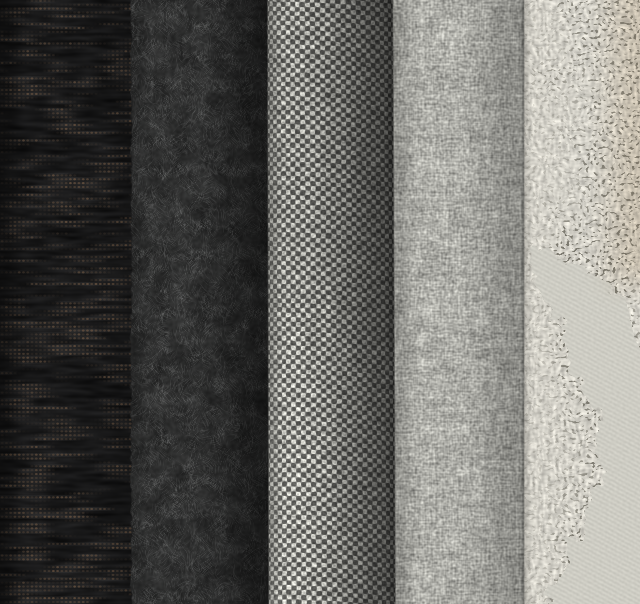
This texture is drawn by a WebGL 1 fragment shader. Its source:

```glsl
precision highp float;
uniform vec2 u_resolution;

// Seams between the rolls, in canvas widths
const float SEAM_A = 0.205;
const float SEAM_B = 0.418;
const float SEAM_C = 0.616;
const float SEAM_D = 0.819;
const float SEAM_TILT = 0.004;

const vec2 DOT_GRID = vec2(150.0, 165.0);
const float CHECK_COLUMNS = 28.0;
const float CHECK_ROWS = 136.0;
const float PI = 3.14159;

const vec3 BLACK_CLOTH = vec3(0.078, 0.078, 0.080);
const vec3 COPPER = vec3(0.34, 0.27, 0.21);
const vec3 CHARCOAL = vec3(0.99, 1.0, 0.995);
const vec3 GREY_TINT = vec3(1.0, 1.0, 0.965);
const vec3 IVORY = vec3(0.835, 0.825, 0.79);
const vec3 SATIN = vec3(0.805, 0.80, 0.765);
const vec3 SPECK = vec3(0.43, 0.42, 0.38);

float hash(vec2 p) {
  return fract(sin(dot(p, vec2(127.1, 311.7))) * 43758.5);
}

vec2 gradient(vec2 cell) {
  float a = 2.0 * PI * hash(cell);
  return vec2(cos(a), sin(a));
}

// Gradient noise, about -0.7 to 0.7
float noise(vec2 p) {
  vec2 i = floor(p), f = fract(p);
  vec2 w = f * f * f * (f * (f * 6.0 - 15.0) + 10.0);
  vec2 e = vec2(1.0, 0.0);
  float low = mix(dot(gradient(i), f), dot(gradient(i + e), f - e), w.x);
  float high = mix(dot(gradient(i + e.yx), f - e.yx), dot(gradient(i + 1.0), f - 1.0), w.x);
  return mix(low, high, w.y);
}

// Black cloth with rows of copper stitches
vec3 stitchedCloth(vec2 p) {
  float t = p.x / SEAM_A;
  float streak = noise(p * vec2(16.0, 125.0)) + 0.6 * noise(p * vec2(40.0, 170.0) + 9.0);
  float patches = noise(p * vec2(9.0, 13.0) + 4.0);
  vec2 g = p * DOT_GRID;
  vec2 cell = floor(g), f = fract(g) - 0.5;
  float dots = 1.0 - smoothstep(0.15, 0.5, length(f * vec2(1.0, 1.2)));
  float rows = smoothstep(-0.12, 0.4, noise(cell * vec2(0.09, 0.65)) + 0.4 * patches);
  float shade = 0.72 + 0.45 * smoothstep(0.0, 0.25, t) * (1.0 - 0.45 * smoothstep(0.7, 1.0, t));
  vec3 c = BLACK_CLOTH * (1.0 + 0.65 * streak + 0.25 * patches);
  c += 0.035 * rows;
  c = mix(c, COPPER, dots * rows * (0.25 + 0.6 * hash(cell)));
  return c * shade;
}

// Charcoal felt with bent, crossing hairs
vec3 feltCloth(vec2 p) {
  float t = (p.x - SEAM_A) / (SEAM_B - SEAM_A);
  float bend = noise(p * 22.0);
  float hairs = 0.0;
  for (int i = 0; i < 4; i++) {
    float k = float(i);
    float a = -0.9 + 0.6 * k;
    vec2 q = mat2(cos(a), sin(a), -sin(a), cos(a)) * p;
    q.x += 0.008 * bend + 0.003 * noise(p * 60.0 + k);
    float n = noise(q * vec2(210.0, 42.0) + 17.0 * k);
    float keep = smoothstep(-0.15, 0.35, noise(p * 45.0 + 31.0 * k));
    hairs += keep * (1.0 - smoothstep(0.0, 0.16, abs(n)));
  }
  float shade = mix(0.175, 0.215, smoothstep(0.0, 0.15, t));
  shade = mix(shade, 0.115, smoothstep(0.42, 1.0, t));
  float cloud = noise(p * 30.0) + 0.8 * noise(p * 150.0);
  return CHARCOAL * shade * (0.82 + 0.32 * hairs + 0.3 * cloud);
}

// Two-tone basket check wrapped round a cylinder
vec3 checkCloth(vec2 p, float left, float right) {
  float t = clamp((p.x - left) / (right - left), 0.0, 1.0);
  float u = mix(t, asin(2.0 * t - 1.0) / PI + 0.5, 0.35);
  vec2 g = vec2(u * CHECK_COLUMNS, p.y * CHECK_ROWS + 1.5 * t * t);
  g += 0.22 * vec2(noise(p * 70.0), noise(p * 70.0 + 8.0));
  float check = smoothstep(-0.35, 0.45, sin(PI * g.x) * sin(PI * g.y));
  float light = mix(0.58, 0.77, smoothstep(0.0, 0.13, t));
  light = mix(light, 0.34, smoothstep(0.22, 1.0, t));
  float dark = mix(0.33, 0.17, smoothstep(0.1, 1.0, t));
  float yarn = 1.0 + 0.3 * noise(p * 260.0) + 0.2 * noise(p * vec2(40.0, 90.0));
  float low = 1.0 + 0.1 * smoothstep(0.6, 0.2, p.y);
  float rim = 1.0 - 0.25 * smoothstep(0.92, 1.0, t);
  return GREY_TINT * mix(dark, light, check) * yarn * low * rim;
}

// Pale grey weave with slubbed threads
vec3 linenCloth(vec2 p, float left) {
  float t = (p.x - left) / (SEAM_D - left);
  float threads = noise(p * vec2(300.0, 60.0)) + noise(p * vec2(60.0, 290.0) + 5.0);
  float weave = noise(p * vec2(210.0, 240.0) + 3.0);
  float slubs = noise(p * vec2(22.0, 75.0)) + noise(p * vec2(90.0, 14.0) + 7.0);
  float shade = mix(0.56, 0.68, smoothstep(0.0, 0.2, t));
  shade = mix(shade, 0.55, smoothstep(0.45, 0.95, t));
  shade *= 1.0 - 0.3 * smoothstep(0.97, 1.0, t);
  return GREY_TINT * shade * (1.0 + 0.2 * threads + 0.28 * weave + 0.12 * slubs);
}

// Ivory crinkle cut by a ragged satin sweep
vec3 ivoryCloth(vec2 p, float aa) {
  float t = (p.x - SEAM_D) / (1.0 - SEAM_D);
  float ragged = 0.035 * noise(p * 24.0) + 0.018 * noise(p * 75.0);
  float upper = 0.574 - 0.6 * (p.x - SEAM_D) - 0.07 * smoothstep(0.97, 1.0, p.x);
  float border = 0.952 - 0.4 * abs(p.y - 0.232);
  float d = min(upper - p.y + 0.6 * ragged, p.x - border + ragged);
  float satin = smoothstep(-aa, aa, d);
  vec2 q = p + 0.006 * vec2(noise(p * 35.0), noise(p * 35.0 + 6.0));
  float crinkle = noise(q * vec2(190.0, 75.0)) + 0.8 * noise(q * vec2(130.0, 210.0));
  float above = smoothstep(0.46, 0.54, p.y);
  float density = 0.25 + 0.7 * exp(-abs(d) * 28.0) * smoothstep(0.1, 0.4, t);
  density += 0.5 * above * smoothstep(0.15, 0.6, t + 0.5 * noise(p * 14.0));
  float specks = smoothstep(0.12, 0.4, noise(q * vec2(165.0, 225.0) + 2.0));
  vec3 rough = mix(IVORY * (1.0 + 0.2 * crinkle), SPECK, min(0.85, specks * density));
  float twill = sin(2.0 * PI * (p.x * 75.0 + p.y * 140.0));
  vec3 c = mix(rough, SATIN * (1.0 + 0.025 * twill + 0.04 * noise(p * 220.0)), satin);
  c *= mix(vec3(1.0), vec3(0.95, 0.92, 0.88), above * smoothstep(0.5, 1.0, t));
  return c * (0.86 + 0.14 * smoothstep(0.0, 0.08, t));
}

void main() {
  vec2 p = gl_FragCoord.xy / u_resolution.x;
  float aa = 1.2 / u_resolution.x;
  float tilt = SEAM_TILT * (1.0 - gl_FragCoord.y / u_resolution.y);
  float seamB = SEAM_B + 0.5 * tilt;
  float seamC = SEAM_C + tilt - 0.002;

  // Lay the rolls from left to right
  vec3 c = stitchedCloth(p);
  c = mix(c, feltCloth(p), smoothstep(-aa, aa, p.x - SEAM_A + 0.004 * noise(p * 90.0)));
  c = mix(c, checkCloth(p, seamB, seamC), smoothstep(-aa, aa, p.x - seamB));
  c = mix(c, linenCloth(p, seamC), smoothstep(-aa, aa, p.x - seamC));
  c = mix(c, ivoryCloth(p, aa), smoothstep(-aa, aa, p.x - SEAM_D));
  gl_FragColor = vec4(clamp(c, 0.0, 1.0), 1.0);
}
```
